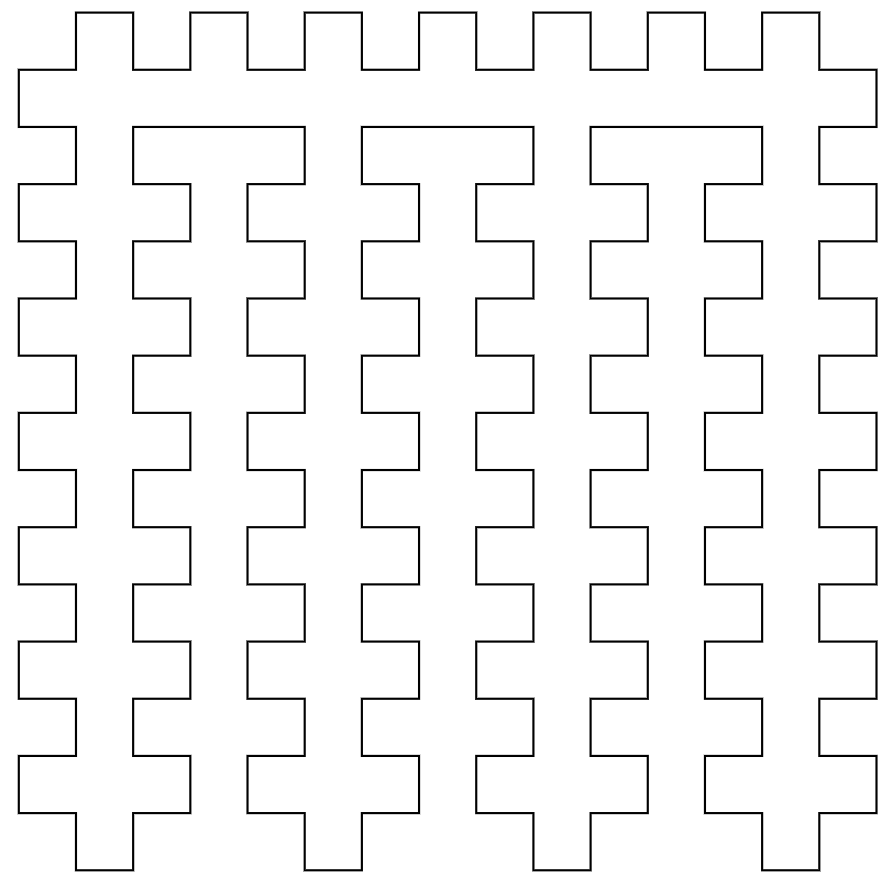
Reproduce this pattern procedurally as a WebGL 2 fragment shader.

```glsl
#version 300 es
precision highp float;

uniform vec2 u_resolution;
out vec4 fragColor;

const float CELLS = 15.0;            // cells across and down
const float CELL_SIZE = 0.06483;     // share of the shorter canvas side
const float LINE_WIDTH = 0.00245;    // share of the shorter canvas side
const float LEG_PERIOD = 4.0;        // columns from one leg to the next
const vec2 CENTER = vec2(-0.0004, -0.0005);
const vec3 PAPER = vec3(1.0);
const vec3 INK = vec3(0.0);

// Whether a cell, counted from the upper left, belongs to the toothed comb
bool isFilled(vec2 cell) {
    if (any(lessThan(cell, vec2(0.0))) || any(greaterThanEqual(cell, vec2(CELLS)))) return false;
    bool oddColumn = mod(cell.x, 2.0) > 0.5;
    float legColumn = mod(cell.x, LEG_PERIOD);
    if (cell.y < 0.5) return oddColumn;                 // top teeth
    if (cell.y < 1.5) return true;                      // crossbar
    if (mod(cell.y, 2.0) > 0.5) return legColumn < 2.5; // leg with side teeth
    return abs(legColumn - 1.0) < 0.5;                  // bare leg
}

// Square-cornered distance to the outline, in cells
float outlineDistance(vec2 p) {
    vec2 cell = floor(p);
    bool inside = isFilled(cell);
    float nearest = 1.0;
    for (int j = -1; j <= 1; j++) {
        for (int i = -1; i <= 1; i++) {
            vec2 neighbor = cell + vec2(i, j);
            if (isFilled(neighbor) != inside) {
                vec2 gap = abs(p - neighbor - 0.5) - 0.5;
                nearest = min(nearest, max(gap.x, gap.y));
            }
        }
    }
    return nearest;
}

void main() {
    float side = min(u_resolution.x, u_resolution.y);
    vec2 p = (gl_FragCoord.xy - 0.5 * u_resolution) / side - CENTER;
    vec2 grid = vec2(p.x, -p.y) / CELL_SIZE + 0.5 * CELLS;

    // Antialiased stroke
    float edge = 0.5 * LINE_WIDTH - outlineDistance(grid) * CELL_SIZE;
    float ink = clamp(edge * side + 0.5, 0.0, 1.0);
    fragColor = vec4(mix(PAPER, INK, ink), 1.0);
}
```
